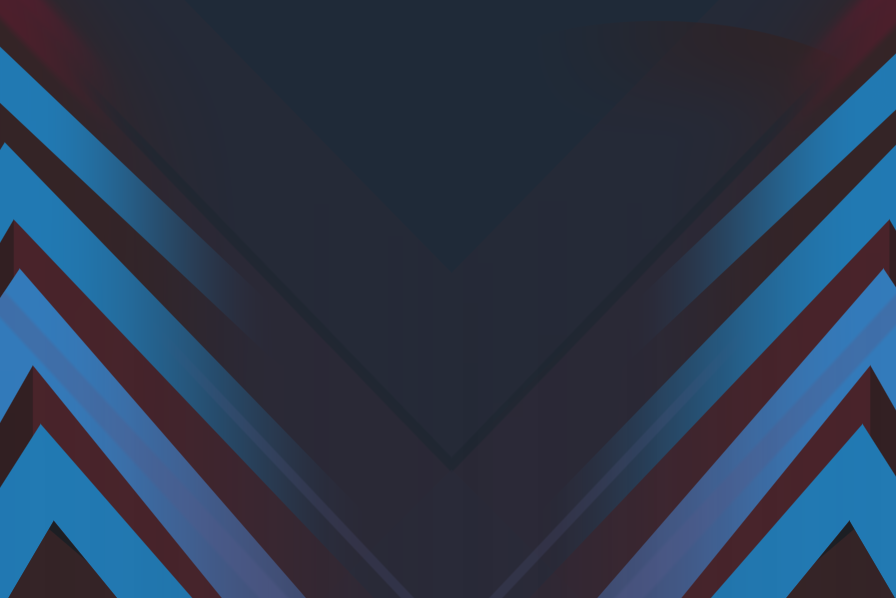
Reproduce this background procedurally as a Shadertoy shader.

```glsl
// Dark navy backdrop framed by mirrored blue and maroon chevron stripes
#define AXIS 0.756
#define NAVY vec3(0.122, 0.165, 0.220)
#define SLATE vec3(0.145, 0.163, 0.215)
#define PLUM vec3(0.165, 0.160, 0.212)
#define EMBER vec3(0.205, 0.140, 0.150)
#define MAROON vec3(0.285, 0.138, 0.165)
#define CRIMSON vec3(0.350, 0.110, 0.180)
#define AZURE vec3(0.130, 0.475, 0.700)
#define PERIWINKLE vec3(0.200, 0.480, 0.730)
#define LILAC vec3(0.330, 0.350, 0.540)

// Apex x, apex y, inner slope, outer slope; blue and maroon alternate
const vec4 chevrons[8] = vec4[8](
    vec4(0.000, 0.078, 0.95, 1.0), vec4(0.000, 0.172, 0.94, 1.0),
    vec4(0.008, 0.238, 1.03, 1.6), vec4(0.023, 0.367, 1.05, 1.7),
    vec4(0.033, 0.449, 1.15, 1.5), vec4(0.055, 0.611, 1.23, 1.75),
    vec4(0.068, 0.709, 1.146, 1.57), vec4(0.090, 0.871, 1.22, 1.7));

float hash(float n) { return fract(sin(n * 91.7) * 437.58); }

// Coverage of a signed distance, positive inside
float cover(float d) {
    float w = 0.8 / iResolution.y;
    return smoothstep(-w, w, d);
}

// Signed distance below a descending line through (0, y0)
float below(vec2 q, float y0, float slope) {
    return (q.y - y0 - slope * q.x) / length(vec2(1.0, slope));
}

float chevron(vec2 q, vec4 c) {
    vec2 d = q - c.xy;
    return min(below(d, 0.0, c.z), below(d, 0.0, -c.w));
}

// Soft band of given half width around distance zero
float band(float d, float halfWidth) {
    return 1.0 - smoothstep(halfWidth * 0.6, halfWidth, abs(d));
}

vec3 backdrop(vec2 p, vec2 q) {
    // Central V, then the plum flanks below the dark seam
    vec3 col = mix(NAVY, SLATE, cover(below(q, -0.315, 1.02)));
    float seam = below(q, -0.005, 1.035);
    col = mix(col, PLUM, cover(seam));

    // Dim ember dome in the upper right
    vec2 e = (p - vec2(1.10, 0.25)) / vec2(0.43, 0.215);
    float dome = cover((1.0 - length(e)) * 0.2);
    dome *= smoothstep(0.85, 1.32, p.x) * (1.0 - smoothstep(0.06, 0.24, p.y));
    col = mix(col, vec3(0.180, 0.135, 0.150), dome * 0.85);

    // Warm upper corners with brighter diagonal rays
    float corner = 1.0 - smoothstep(0.0, 0.42, q.x);
    col = mix(col, EMBER, corner * smoothstep(-0.20, 0.04, seam));
    float ray = 1.0 - smoothstep(0.0, 0.22, q.x);
    col = mix(col, CRIMSON, 0.65 * ray * band(seam + 0.012, 0.045));
    col = mix(col, CRIMSON, 0.25 * ray * band(seam + 0.04, 0.025));

    // Dark seam and the faint crossing at its foot
    float reach = smoothstep(0.10, 0.28, q.x);
    col = mix(col, vec3(0.118, 0.150, 0.190), 0.75 * reach * band(seam, 0.011));
    float foot = cover(p.y - 0.785 - abs(p.x - AXIS));
    return mix(col, vec3(0.158, 0.165, 0.220), 0.6 * foot);
}

vec3 stripeColor(int i, vec2 q, vec3 base) {
    float k = float(i);
    vec3 tint;
    if (i % 2 == 0) {
        tint = i == 4 ? PERIWINKLE : AZURE;
        if (i == 4) tint = mix(tint, LILAC, 0.75 * smoothstep(0.05, 0.48, q.x));
    } else {
        tint = mix(EMBER, MAROON, smoothstep(1.0, 3.0, k));
        // Shaded outer faces
        tint = mix(tint, EMBER * 0.85, cover(chevrons[i].x - q.x) * 0.8);
    }
    float fade = smoothstep(0.06, 0.46 + 0.04 * k * k, q.x);
    return mix(tint, base, fade);
}

void mainImage(out vec4 fragColor, in vec2 fragCoord) {
    // Canvas spans 1.5 by 1, y downward; q folds both halves onto the left
    vec2 p = fragCoord / iResolution.xy * vec2(1.5, 1.0);
    p.y = 1.0 - p.y;
    vec2 q = vec2(AXIS - abs(p.x - AXIS), p.y);

    vec3 base = backdrop(p, q);
    vec3 col = base;
    for (int i = 0; i < 8; i++) {
        col = mix(col, stripeColor(i, q, base), cover(chevron(q, chevrons[i])));
    }

    // Innermost wedge: dark inner face around a maroon core
    float wedge = cover(chevron(q, chevrons[7]));
    float core = cover(below(q, 0.815, 0.85) );
    col = mix(col, mix(vec3(0.11, 0.12, 0.14), EMBER, core), wedge);

    // Pale streaks crossing the lower stripes
    float streak = smoothstep(0.24, 0.40, q.x) * band(below(q, 0.277, 1.06), 0.010);
    col = mix(col, LILAC, 0.20 * streak);
    float sheen = band(below(q, 0.505, 1.08), 0.022) * cover(chevron(q, chevrons[4]));
    sheen *= 1.0 - cover(chevron(q, chevrons[5]));
    col = mix(col, LILAC, 0.35 * sheen);

    // Very faint vertical grain
    col += (hash(floor(p.x * 40.0)) - 0.5) * 0.005 * smoothstep(0.2, 0.8, p.y);
    fragColor = vec4(col, 1.0);
}
```
